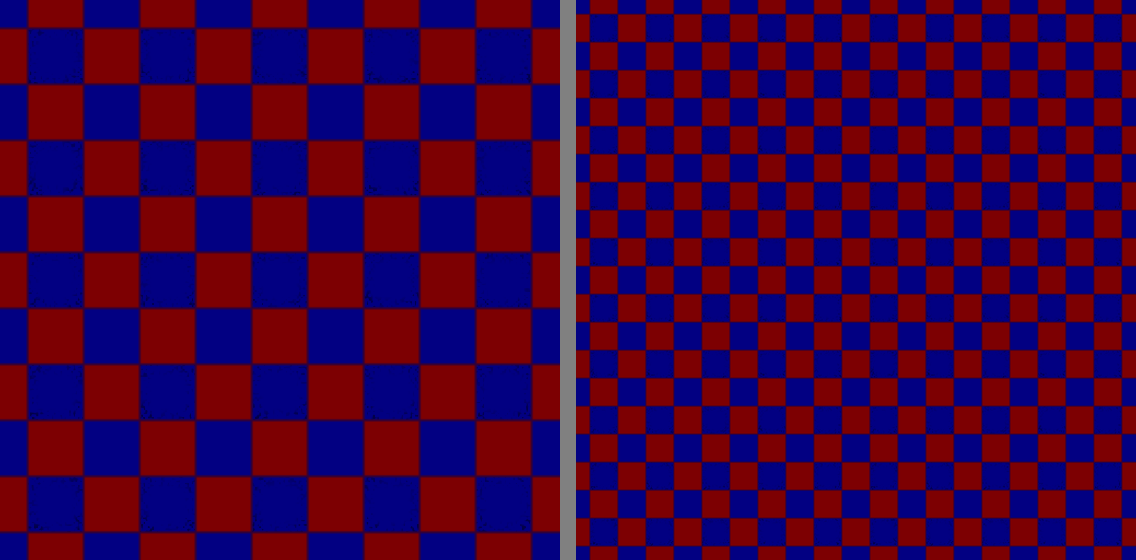
Left: one tile. Right: repeated 2 by 2.
This pattern is drawn by a Shadertoy shader. Its source:

```glsl
#define REPEATS 10.0
#define SHIFT 0.505
#define SEAM_HALF_WIDTH 0.0034
#define SEAM_DARKENING 0.2
#define SPECK_GRID 256.0
#define SPECK_STRENGTH 0.45
#define BLUE vec3(0.008, 0.0, 0.51)
#define RED vec3(0.49, 0.0, 0.008)

float hash(vec2 p) {
    vec3 q = fract(vec3(p.xyx) * 0.1031);
    q += dot(q, q.yzx + 33.33);
    return fract((q.x + q.y) * q.z);
}

// Value noise that wraps after a whole number of grid steps
float wrappedNoise(vec2 p, float period) {
    vec2 i = floor(p);
    vec2 f = smoothstep(0.0, 1.0, p - i);
    vec2 a = mod(i, period);
    vec2 b = mod(i + 1.0, period);
    return mix(mix(hash(a), hash(vec2(b.x, a.y)), f.x),
               mix(hash(vec2(a.x, b.y)), hash(b), f.x), f.y);
}

// Distance to the nearest cell edge: positive in even cells, negative in odd
vec2 signedEdge(vec2 p) {
    return 0.5 - abs(mod(p + 0.5, 2.0) - 1.0);
}

// Faint dark specks along the rim of a cell, densest at its lower corners
float rimSpecks(vec2 uv, vec2 cell, vec2 edge) {
    float rim = 1.0 - smoothstep(0.08, 0.24, min(edge.x, edge.y));
    float corner = 1.0 - smoothstep(0.18, 0.38, max(edge.x, edge.y));
    corner *= mix(1.0, 0.5, smoothstep(0.4, 0.6, fract(cell.y)));
    float grain = smoothstep(0.55, 0.9, wrappedNoise(uv * SPECK_GRID, SPECK_GRID));
    return grain * rim * (0.3 + 0.7 * corner);
}

void mainImage(out vec4 fragColor, in vec2 fragCoord) {
    vec2 uv = fragCoord / iResolution.xy;
    vec2 cell = uv * REPEATS + SHIFT;
    vec2 edge = signedEdge(cell);

    // Checker with softened seams
    float pixel = REPEATS / min(iResolution.x, iResolution.y);
    float soft = max(SEAM_HALF_WIDTH * REPEATS, 0.75 * pixel);
    vec2 side = clamp(edge / soft, -1.0, 1.0);
    float checker = side.x * side.y;
    vec3 color = mix(RED, BLUE, 0.5 + 0.5 * checker);
    color *= 1.0 - SEAM_DARKENING * (1.0 - abs(checker));

    // Wear on the blue cells of odd rows and columns only
    float worn = smoothstep(0.0, soft, min(-edge.x, -edge.y));
    color *= 1.0 - SPECK_STRENGTH * worn * rimSpecks(uv, cell, abs(edge));

    fragColor = vec4(color, 1.0);
}
```
